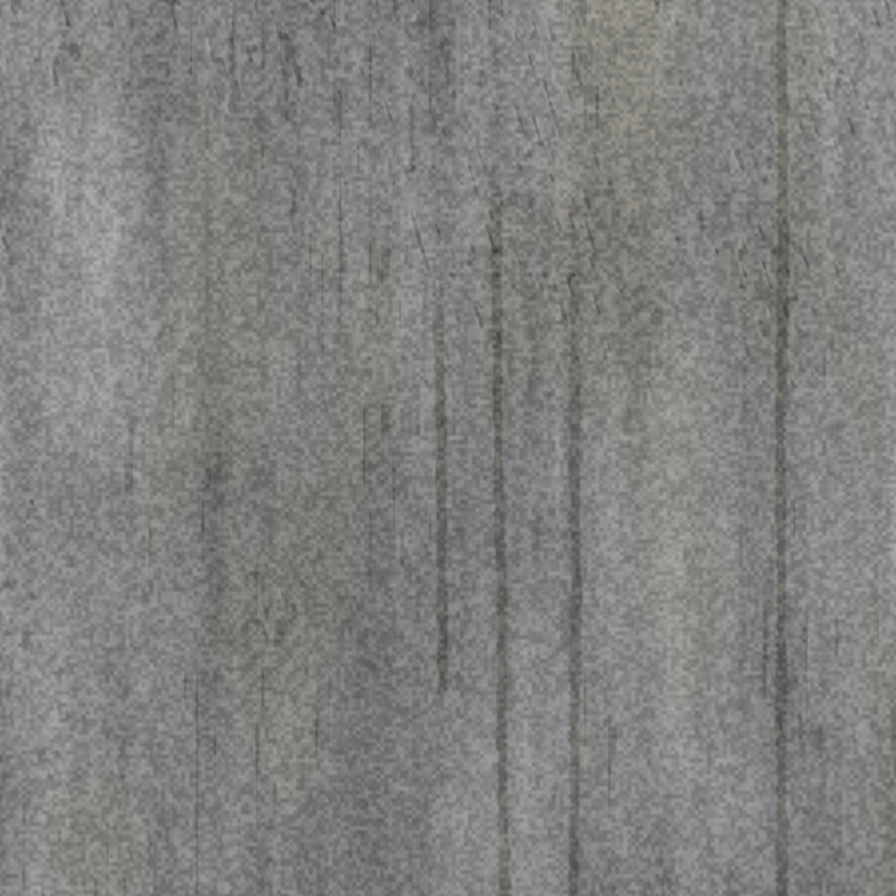
This texture is drawn by a Shadertoy shader. Its source:

```glsl
// Weathered grey concrete wall with gritty grain, soft stains and dark vertical drips
#define BASE_TONE 0.503
#define GRAIN_SCALE 225.0
#define GRAIN_AMOUNT 0.20
#define CLOUD_AMOUNT 0.17
#define STREAK_AMOUNT 0.10
#define PIT_AMOUNT 0.12
#define SCRATCH_AMOUNT 0.08
#define DRIP_WIDTH 0.0062
#define DRIP_AMOUNT 0.105
#define COOL_TINT vec3(0.993, 1.000, 1.012)
#define WARM_TINT vec3(1.015, 1.005, 0.955)

float hash(vec2 cell) {
    vec3 q = fract(vec3(cell.xyx) * 0.1031);
    q += dot(q, q.yzx + 33.33);
    return fract((q.x + q.y) * q.z);
}

float noise(vec2 p) {
    vec2 cell = floor(p), f = fract(p);
    vec2 u = f * f * (3.0 - 2.0 * f);
    return mix(mix(hash(cell), hash(cell + vec2(1, 0)), u.x),
               mix(hash(cell + vec2(0, 1)), hash(cell + vec2(1, 1)), u.x), u.y);
}

float fbm(vec2 p) {
    float sum = 0.0, weight = 0.5;
    for (int i = 0; i < 5; i++) {
        sum += weight * noise(p);
        p = mat2(1.6, 1.2, -1.2, 1.6) * p + 17.3;
        weight *= 0.5;
    }
    return sum / 0.97;
}

// Soft oval patch with a ragged outline
float patchMask(vec2 p, vec2 center, vec2 radius) {
    float ragged = fbm(p * vec2(22.0, 9.0) + center * 40.0) - 0.5;
    return 1.0 - smoothstep(0.45, 1.25, length((p - center) / radius) + ragged * 1.5);
}

// Dark run of water; drip holds x, top, bottom, strength
float dripMask(vec2 p, vec4 drip) {
    float wander = 0.004 * (noise(vec2(drip.x * 90.0, p.y * 6.0)) - 0.5);
    float axis = drip.x + wander + 0.014 * (0.5 - p.y) * step(drip.x, 0.6);
    float width = DRIP_WIDTH * (0.8 + 0.4 * noise(vec2(p.y * 28.0, drip.x * 70.0)));
    float edge = abs(p.x - axis + 0.002 * (noise(p * 110.0) - 0.5));
    float body = 1.0 - smoothstep(width * 0.55, width * 1.25, edge);
    float halo = 0.16 * exp(-edge * edge / (width * width * 9.0));
    float fadeTop = mix(0.3, 1.0, 1.0 - smoothstep(drip.y - 0.07, drip.y + 0.05, p.y));
    float fadeEnd = smoothstep(drip.z - 0.005, drip.z + 0.012, p.y);
    float density = 0.7 + 0.5 * noise(vec2(drip.x * 50.0, p.y * 9.0));
    return (body + halo) * fadeTop * fadeEnd * density * drip.w;
}

// Thin faint runs, one per column, each with its own ends
float faintRuns(vec2 p) {
    float sum = 0.0;
    for (int i = 0; i < 14; i++) {
        float id = float(i);
        float x = (id + hash(vec2(id, 3.0))) / 14.0 + 0.004 * (noise(vec2(id * 9.0, p.y * 4.0)) - 0.5);
        float top = 0.3 + 0.8 * hash(vec2(id, 7.0));
        float bottom = top - 0.25 - 0.5 * hash(vec2(id, 11.0));
        float span = smoothstep(bottom, bottom + 0.1, p.y) * (1.0 - smoothstep(top - 0.1, top, p.y));
        float line = 1.0 - smoothstep(0.0012, 0.0055, abs(p.x - x));
        sum += line * span * (0.4 + 0.6 * noise(vec2(id * 5.0, p.y * 25.0)));
    }
    return sum;
}

void mainImage(out vec4 fragColor, in vec2 fragCoord) {
    vec2 p = fragCoord / iResolution.xy;

    // Broad clouds and vertical weathering
    float tone = BASE_TONE;
    tone += CLOUD_AMOUNT * (fbm(p * vec2(5.0, 3.2) + 4.7) - 0.5);
    float streaks = 0.6 * noise(p * vec2(38.0, 2.2)) + 0.4 * noise(p * vec2(95.0, 5.0) + 31.0);
    tone += STREAK_AMOUNT * (streaks - 0.5);
    tone += 0.02 * (p.y - 0.5);

    // Pale scuffs and a dark shadow near the left side, brown stain at the upper right
    tone += 0.065 * patchMask(p, vec2(0.10, 0.82), vec2(0.055, 0.12));
    tone += 0.050 * patchMask(p, vec2(0.11, 0.60), vec2(0.085, 0.14));
    tone += 0.030 * patchMask(p, vec2(0.62, 0.64), vec2(0.05, 0.20));
    tone -= 0.050 * patchMask(p, vec2(0.00, 0.80), vec2(0.06, 0.11));
    float stain = patchMask(p, vec2(0.69, 0.86), vec2(0.075, 0.25));
    tone -= 0.040 * stain;

    // Water runs
    vec4 drips[4] = vec4[4](vec4(0.491, 0.67, 0.222, 1.0), vec4(0.557, 0.77, -0.1, 0.85),
                            vec4(0.642, 0.72, -0.1, 0.75), vec4(0.872, 1.10, -0.1, 1.0));
    float wet = 0.0;
    for (int i = 0; i < 4; i++) wet += dripMask(p, drips[i]);
    float runs = faintRuns(p);
    tone -= DRIP_AMOUNT * wet + 0.035 * runs;

    // Pits with a lit rim, and short upright scratches
    vec2 slant = vec2(p.x + 0.3 * p.y, p.y);
    float rough = smoothstep(0.38, 0.68, fbm(p * vec2(7.0, 4.0) + 19.0)) * (0.45 + 0.55 * p.y);
    float pit = smoothstep(0.70, 0.96, noise(slant * vec2(125.0, 75.0)));
    float rim = smoothstep(0.70, 0.96, noise((slant + vec2(0.003, -0.004)) * vec2(125.0, 75.0)));
    tone -= PIT_AMOUNT * rough * (pit - 0.35 * rim);
    float scratch = smoothstep(0.76, 0.97, noise(p * vec2(150.0, 17.0) + 53.0));
    tone -= SCRATCH_AMOUNT * scratch * smoothstep(0.42, 0.66, noise(p * vec2(9.0, 4.0) + 8.0));

    // Fine sandy grain
    float grain = 0.72 * noise(p * GRAIN_SCALE) + 0.28 * noise(p * GRAIN_SCALE * 0.47 + 71.0);
    tone += GRAIN_AMOUNT * (grain - 0.5);

    // Cool cement turns olive where it is stained
    float warmth = 0.6 * stain + 0.75 * wet + 0.3 * runs + 0.7 * smoothstep(0.45, 0.7, fbm(p * vec2(9.0, 3.0) + 27.0));
    fragColor = vec4(tone * mix(COOL_TINT, WARM_TINT, clamp(warmth, 0.0, 1.0)), 1.0);
}
```
